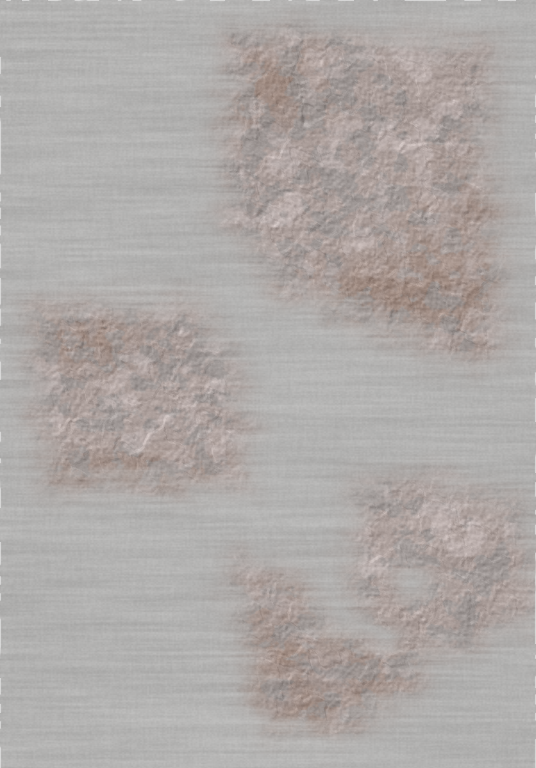
Write a Shadertoy shader that draws this texture.

```glsl
// Brushed grey metal with four soft-edged islands of crumbling pink plaster.
// Islands are polygon distance fields frayed by noise; the plaster is layered
// noise lit from the upper left, and fine horizontal streaks cover everything.

const vec3 METAL = vec3(0.698, 0.696, 0.692);
const vec3 PLASTER = vec3(0.672, 0.618, 0.602);
const vec3 RUST = vec3(0.600, 0.515, 0.475);
const vec3 CHIP = vec3(0.590, 0.572, 0.568);
const vec3 PALE = vec3(0.750, 0.700, 0.692);
const float FRAY = 0.045;       // raggedness of the island borders
const float FEATHER = 0.032;    // softness of the island borders
const float GROW = 0.005;       // outward shift of the island borders
const float RELIEF = 0.24;      // strength of the plaster shading
const float STREAK = 0.085;     // contrast of the brushed lines
const float GRAIN = 0.030;      // contrast of the finest speckle
const int CORNERS = 9;

// Island outlines in units of canvas height; spare corners repeat the last.
const vec2 UPPER[CORNERS] = vec2[CORNERS](
    vec2(.308, .952), vec2(.632, .930), vec2(.618, .785), vec2(.642, .735), vec2(.638, .548),
    vec2(.580, .550), vec2(.480, .590), vec2(.375, .632), vec2(.303, .710));
const vec2 LEFT[CORNERS] = vec2[CORNERS](
    vec2(.053, .592), vec2(.255, .590), vec2(.292, .510), vec2(.310, .455), vec2(.305, .382),
    vec2(.072, .375), vec2(.055, .450), vec2(.055, .450), vec2(.055, .450));
const vec2 RIGHT[CORNERS] = vec2[CORNERS](
    vec2(.470, .348), vec2(.555, .368), vec2(.670, .325), vec2(.685, .208), vec2(.600, .168),
    vec2(.545, .155), vec2(.505, .195), vec2(.470, .225), vec2(.468, .280));
const vec2 LOWER[CORNERS] = vec2[CORNERS](
    vec2(.318, .250), vec2(.388, .238), vec2(.425, .165), vec2(.510, .152), vec2(.560, .180),
    vec2(.530, .105), vec2(.440, .052), vec2(.355, .060), vec2(.328, .150));

float hash(vec2 p) {
    vec3 q = fract(p.xyx * 0.1031);
    q += dot(q, q.yzx + 33.33);
    return fract((q.x + q.y) * q.z);
}

float noise(vec2 p) {
    vec2 i = floor(p), f = fract(p);
    f = f * f * (3.0 - 2.0 * f);
    return mix(mix(hash(i), hash(i + vec2(1, 0)), f.x),
               mix(hash(i + vec2(0, 1)), hash(i + 1.0), f.x), f.y);
}

float fbm(vec2 p) {
    float sum = 0.0, amp = 0.5;
    for (int i = 0; i < 5; i++) {
        sum += amp * noise(p);
        p = mat2(1.6, 1.2, -1.2, 1.6) * p + 7.3;
        amp *= 0.5;
    }
    return sum;
}

// Signed distance to a closed polygon, negative inside.
float polygon(vec2 p, vec2 v[CORNERS]) {
    float d = 1e3, side = 1.0;
    for (int i = 0; i < CORNERS; i++) {
        vec2 a = v[i], b = v[(i + 1) % CORNERS], e = b - a, w = p - a;
        vec2 r = w - e * clamp(dot(w, e) / max(dot(e, e), 1e-6), 0.0, 1.0);
        d = min(d, dot(r, r));
        if ((a.y > p.y) != (b.y > p.y) && p.x < a.x + e.x * w.y / e.y) side = -side;
    }
    return side * sqrt(d);
}

float spot(vec2 p, vec2 center, vec2 size) {
    vec2 q = (p - center) / size;
    return exp(-dot(q, q));
}

// Plaster height: lumps, torn flake rims and two small pits.
float height(vec2 p) {
    vec2 q = p + 0.010 * vec2(noise(p * 50.0), noise(p * 50.0 + 19.0));
    float flakes = smoothstep(0.46, 0.52, fbm(q * 48.0));
    float pits = spot(p, vec2(.397, .841), vec2(.005)) + spot(p, vec2(.233, .570), vec2(.004));
    return 0.60 * fbm(q * 110.0) + 0.22 * flakes + 0.32 * noise(p * 240.0) - 0.8 * pits;
}

void mainImage(out vec4 fragColor, in vec2 fragCoord) {
    vec2 p = fragCoord / iResolution.y;
    float wide = iResolution.x / iResolution.y;

    // Brushed metal: long streaks, fine threads and a slow drift of tone.
    float streak = 0.45 * noise(p * vec2(10.0, 240.0)) + 0.25 * noise(p * vec2(5.0, 85.0) + 31.0)
                 + 0.30 * noise(p * vec2(30.0, 460.0) + 57.0) - 0.5;
    float thread = noise(p * vec2(400.0, 60.0)) - 0.5;
    float speckle = noise(p * vec2(430.0, 510.0) + 3.0) - 0.5;
    float drift = fbm(p * vec2(3.0, 5.0) + 4.0) - 0.48;
    vec3 color = METAL + STREAK * streak + 0.016 * thread + GRAIN * speckle + 0.030 * drift;

    // Coverage of the plaster islands.
    float d = min(min(polygon(p, UPPER), polygon(p, LEFT)),
                  min(polygon(p, RIGHT), polygon(p, LOWER))) - GROW;
    d = max(d, 0.024 - length((p - vec2(.536, .240)) * vec2(0.9, 1.2)));
    d += FRAY * (fbm(p * vec2(26.0, 36.0)) - 0.5) + 0.028 * streak;
    float cover = 1.0 - smoothstep(-FEATHER, FEATHER, d);
    float halo = 1.0 - smoothstep(0.0, 0.055, d);

    // Plaster pigment: rusty zones, pale flakes and bare grey chips.
    float rust = spot(p, vec2(.600, .665), vec2(.080, .110)) + spot(p, vec2(.355, .890), vec2(.070, .060))
               + spot(p, vec2(.470, .620), vec2(.110, .040)) + spot(p, vec2(.110, .555), vec2(.070, .040))
               + spot(p, vec2(.180, .385), vec2(.140, .025)) + spot(p, vec2(.420, .100), vec2(.110, .070))
               + 0.7 * spot(p, vec2(.360, .190), vec2(.060, .070));
    rust = min(rust, 1.0);
    float blotch = fbm(p * 34.0 + 11.0);
    vec3 plaster = mix(PLASTER, RUST, rust * smoothstep(0.18, 0.58, blotch));
    plaster = mix(plaster, CHIP, 0.70 * smoothstep(0.48, 0.60, fbm(p * vec2(46.0, 56.0) + 43.0)));
    plaster = mix(plaster, PALE, 0.75 * smoothstep(0.49, 0.64, fbm(p * 42.0 + 71.0)) * (1.0 - 0.65 * rust));

    // Relief lighting from the upper left.
    vec2 toLight = vec2(-0.0011, 0.0015);
    float slope = height(p - toLight) - height(p + toLight);
    plaster += RELIEF * clamp(slope, -0.5, 0.5) + 0.06 * (blotch - 0.48)
             + 0.8 * STREAK * streak + 1.3 * GRAIN * speckle;

    color = mix(color, color * vec3(0.985, 0.968, 0.962), halo);
    color = mix(color, plaster, 0.92 * cover);

    // Broken pale line along the canvas border.
    float rim = min(min(p.x, wide - p.x), 1.0 - p.y);
    float dash = smoothstep(0.50, 0.60, noise(p * 90.0 + 5.0));
    color = mix(color, vec3(0.9), 0.7 * dash * (1.0 - smoothstep(0.0006, 0.0022, rim)));

    fragColor = vec4(clamp(color, 0.0, 1.0), 1.0);
}
```
